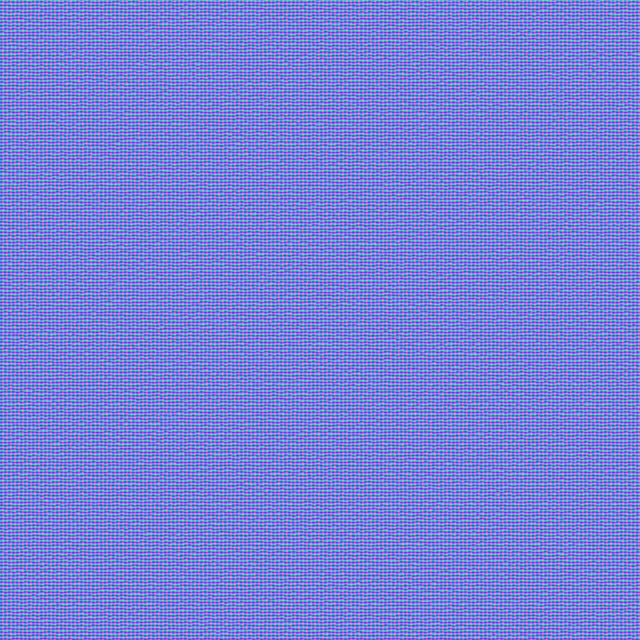
Reproduce this texture map procedurally as a WebGL 2 fragment shader.

```glsl
#version 300 es
precision highp float;
// Tangent-space normal map of a fine woven cloth.
// Crossed threads are periodic slopes, shifted stitch by stitch with a hash
// and bent by layered sines; a small grid of samples softens each point.

uniform vec2 u_resolution;
out vec4 fragColor;

const float TAU = 6.283185;
const vec2 THREADS = vec2(160.0, 192.0); // repeats across and down
const vec2 RELIEF = vec2(1.05, 1.1);     // slope strength per axis
const vec2 JOG = vec2(0.16, 0.26);       // stitch shift, in repeats
const float WANDER = 0.05;               // thread drift, in repeats
const float WEAR = 0.2;                  // relief change between stitches
const float SOFTNESS = 0.0026;           // blur width, in canvas units
const int SAMPLES = 5;                   // samples per blur side

float hash(vec2 cell) {
    vec3 p = fract(vec3(cell.xyx) * 0.1031);
    p += dot(p, p.yzx + 33.33);
    return fract((p.x + p.y) * p.z);
}

// Two centred random values for one stitch.
vec2 stitchRandom(vec2 stitch, float seed) {
    return vec2(hash(stitch + seed), hash(stitch + seed + 57.0)) - 0.5;
}

// Irregular sideways drift along one thread, roughly -1 to 1.
float threadDrift(float along, float seed) {
    float phase = TAU * seed;
    return 0.6 * sin(along * 1.7 + phase)
         + 0.4 * sin(along * 3.1 + phase * 5.0);
}

// Narrow steep side facing right, broad gentle side facing left.
float warpSlope(float t) {
    return cos(TAU * t) + 0.5 * cos(2.0 * TAU * t);
}

// Evenly rounded thread, facing up at its upper edge.
float weftSlope(float t) {
    return cos(TAU * t);
}

vec3 clothNormal(vec2 uv, vec2 threads, vec2 relief) {
    vec2 p = uv * threads;
    vec2 stitch = floor(p);
    // Bend the threads, then break them into uneven stitches
    vec2 drift = vec2(threadDrift(p.y, hash(vec2(stitch.x, 7.0))),
                      threadDrift(p.x, hash(vec2(19.0, stitch.y))));
    p += WANDER * drift + JOG * stitchRandom(stitch, 3.0);
    vec2 strength = relief * (1.0 + 2.0 * WEAR * stitchRandom(stitch, 131.0));
    vec2 slope = vec2(warpSlope(p.x - 0.8), weftSlope(p.y - 0.8));
    return normalize(vec3(strength * slope, 1.0));
}

void main() {
    // Blur never gets narrower than one pixel
    vec2 footprint = max(vec2(SOFTNESS), 1.0 / u_resolution);
    vec2 centre = gl_FragCoord.xy / u_resolution;
    vec3 sum = vec3(0.0);
    for (int y = 0; y < SAMPLES; y++) {
        for (int x = 0; x < SAMPLES; x++) {
            vec2 offset = (vec2(x, y) + 0.5) / float(SAMPLES) - 0.5;
            sum += clothNormal(centre + offset * footprint, THREADS, RELIEF);
        }
    }
    // Pack the mean normal into colour
    vec3 normal = sum / float(SAMPLES * SAMPLES);
    fragColor = vec4(normal * 0.5 + 0.5, 1.0);
}
```
